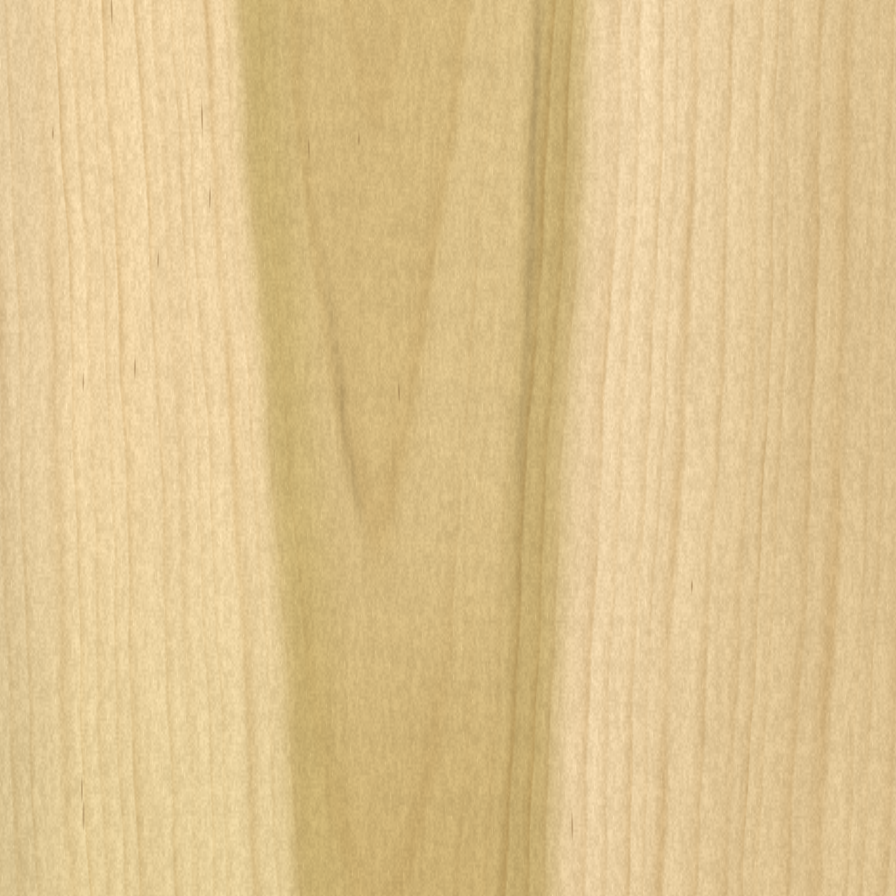
A Shadertoy shader for this texture:

```glsl
// Draws a planed poplar board: pale sapwood around an olive heart with V-shaped growth rings.

float hash(vec2 p) {
    p = fract(p * vec2(0.1031, 0.1137));
    p += dot(p, p.yx + 33.33);
    return fract((p.x + p.y) * p.x * 41.7);
}

// Smooth value noise for fibres and soft streaks
float fibre(vec2 p) {
    vec2 i = floor(p), f = fract(p);
    f = f * f * (3.0 - 2.0 * f);
    return mix(mix(hash(i), hash(i + vec2(1, 0)), f.x),
               mix(hash(i + vec2(0, 1)), hash(i + vec2(1, 1)), f.x), f.y);
}

// Cellular noise: sparse slender dashes, one candidate per cell
float dashes(vec2 p, float density) {
    vec2 cell = floor(p);
    float sum = 0.0;
    for (int j = -1; j <= 1; j++)
    for (int i = -1; i <= 1; i++) {
        vec2 c = cell + vec2(i, j);
        vec2 seed = vec2(hash(c + 7.3), hash(c + 51.9));
        vec2 d = (p - c - seed) / vec2(0.13, 0.15 + 0.4 * seed.x);
        sum += step(1.0 - density, hash(c + 113.1)) * smoothstep(1.0, 0.1, length(d));
    }
    return min(sum, 1.0);
}

// Vertical streak centred on x = 0
float streak(float x, float width) {
    return exp(-x * x / (width * width));
}

// Late wood darkens slowly, then fades at its outer edge
float ringLine(float ring, float side) {
    float t = fract(ring), index = floor(ring);
    float strength = 0.3 + 0.7 * hash(vec2(index + 60.0, side * 19.0 + 40.0));
    strength = index < 0.0 ? 0.85 : strength;
    float sharpness = mix(9.0, 3.0, smoothstep(-0.5, 3.0, ring));
    return strength * pow(t, sharpness) * (1.0 - smoothstep(0.82, 1.0, t)) * 2.0;
}

void mainImage(out vec4 fragColor, in vec2 fragCoord) {
    vec2 uv = fragCoord / iResolution.xy;

    // Gentle waviness of the grain
    float x = uv.x + 0.003 * sin(uv.y * 6.0 + uv.x * 9.0)
                   + 0.0013 * sin(uv.y * 17.0 - uv.x * 23.0 + 1.0)
                   + 0.0006 * sin(uv.y * 43.0 + uv.x * 60.0);

    // Rings close into Vs at the pith and run straight farther out
    float offset = x - 0.42;
    float reach = sqrt(offset * offset + 0.0001);
    float depth = reach - 0.27 * uv.y * exp(-reach * reach / 0.029);
    float outer = max(reach - 0.07 - 0.05 * uv.y, 0.0);
    float right = step(0.0, offset);
    float ring = depth * 8.0 - 0.3 + outer * mix(34.0, 29.0, right);
    ring += smoothstep(0.0, 0.1, outer) * (0.3 * sin(ring * 1.3 + right * 2.0) + 0.15 * sin(ring * 2.9));
    float side = right * step(0.0, ring);

    // Sapwood: creamy near the heart, tanner at the far right and the foot
    vec3 sapLeft = mix(vec3(0.905, 0.815, 0.61), vec3(0.945, 0.84, 0.655), smoothstep(0.0, 0.65, uv.y));
    sapLeft *= 1.0 - 0.05 * smoothstep(0.1, 0.0, uv.x);
    vec3 sapRight = mix(vec3(0.945, 0.845, 0.675), vec3(0.875, 0.77, 0.58),
                        smoothstep(0.62, 0.92, uv.x + 0.14 * (0.5 - uv.y)));
    vec3 sap = mix(sapLeft, sapRight, right);

    // Heartwood: tan core, olive flanks, darker foot
    float fromLeft = x - 0.325 + 0.065 * uv.y;
    float fromRight = 0.622 + 0.04 * uv.y - x;
    vec3 heart = mix(vec3(0.805, 0.695, 0.46), vec3(0.855, 0.75, 0.535), smoothstep(0.0, 0.55, uv.y));
    heart = mix(heart, vec3(0.83, 0.72, 0.49), 0.8 * smoothstep(-0.07, -0.1, depth));
    heart = mix(heart, vec3(0.79, 0.69, 0.445), 0.85 * (1.0 - smoothstep(0.03, 0.09, fromLeft)));
    heart = mix(heart, vec3(0.79, 0.69, 0.455), 0.85 * (1.0 - smoothstep(0.05, 0.085, fromRight)));
    float inHeart = smoothstep(-0.012, 0.022, fromLeft) * smoothstep(-0.018, 0.03, fromRight);
    vec3 color = mix(sap, heart, inHeart);

    // Growth rings, broken along their length, with reddish brown late wood
    float late = ringLine(ring, side) * (0.6 + 0.8 * fibre(vec2(x * 60.0, uv.y * 9.0)));
    color *= 1.0 - late * mix(vec3(0.05, 0.075, 0.12), vec3(0.055, 0.085, 0.13), inHeart);

    // Grey mineral streaks in the heart
    float grey = streak(x - 0.572 - 0.026 * uv.y, 0.005) * smoothstep(0.25, 0.6, uv.y);
    grey += 0.8 * streak(x - 0.452 + 0.124 * uv.y, 0.006)
          * smoothstep(0.36, 0.48, uv.y) * (1.0 - smoothstep(0.6, 0.78, uv.y));
    grey *= 0.5 + fibre(vec2(x * 200.0, uv.y * 14.0));
    color = mix(color, vec3(0.67, 0.575, 0.385), 0.45 * grey);

    // Broad tone streaks and faint cross figure
    float across = offset * (1.0 - 0.3 * uv.y * exp(-3.0 * reach));
    float tone = fibre(vec2(across * 45.0 + 90.0, uv.y * 1.6)) - 0.5;
    float fine = fibre(vec2(across * 170.0 + 300.0, uv.y * 5.0)) - 0.5;
    float figure = fibre(vec2(uv.x * 9.0, uv.y * 55.0 + sin(uv.x * 12.0))) - 0.5;
    color *= 1.0 + vec3(0.8, 1.0, 1.3) * (0.03 * tone + 0.035 * fine);
    color *= 1.0 + 0.022 * figure * inHeart;

    // Short fibres, fine speckle and pale flecks
    float grain = fibre(vec2(x * 330.0, uv.y * 85.0)) - 0.5;
    float speck = fibre(uv * vec2(470.0, 330.0) + 17.0) - 0.5;
    color *= 1.0 + vec3(0.9, 1.0, 1.3) * (0.06 * grain + 0.075 * speck);
    color += 0.035 * dashes(vec2(x * 120.0, uv.y * 65.0), 0.13);

    // Rare dark pores, mostly in the left sapwood
    float pores = dashes(vec2(x * 70.0 + 9.0, uv.y * 20.0), uv.x < 0.3 ? 0.045 : 0.008);
    color = mix(color, vec3(0.60, 0.47, 0.30), 0.5 * pores);

    fragColor = vec4(clamp(color, 0.0, 1.0), 1.0);
}
```
